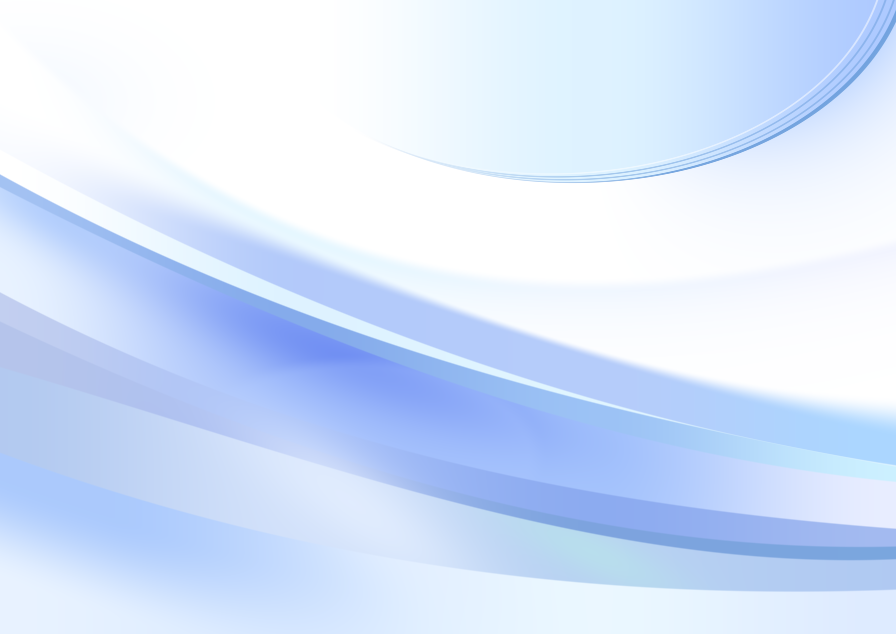
A Shadertoy shader for this background:

```glsl
const vec3 WHITE = vec3(1.0);
const vec3 ICE = vec3(0.88, 0.96, 1.0);
const vec3 AZURE = vec3(0.67, 0.79, 0.99);
const vec3 COBALT = vec3(0.44, 0.56, 0.95);

// Cubic through four heights at x = 0, 1/3, 2/3 and 1
float curve(float x, vec4 h) {
    float t = 3.0 * x;
    float a = t - 1.0, b = t - 2.0, c = t - 3.0;
    return dot(h, vec4(-a * b * c / 6.0, t * b * c / 2.0, -t * a * c / 2.0, t * a * b / 6.0));
}

// Four evenly spaced colour stops
vec3 ramp(float x, vec3 a, vec3 b, vec3 c, vec3 d) {
    float t = 3.0 * x;
    return mix(mix(a, b, smoothstep(0.0, 1.0, t)),
               mix(c, d, smoothstep(2.0, 3.0, t)), smoothstep(1.0, 2.0, t));
}

float below(float y, float edge, float soft) {
    return 1.0 - smoothstep(-soft, soft, y - edge);
}

float spot(vec2 offset, vec2 radius) {
    vec2 q = offset / radius;
    return exp(-dot(q, q));
}

vec2 rotate(vec2 p, float angle) {
    float c = cos(angle), s = sin(angle);
    return vec2(c * p.x + s * p.y, c * p.y - s * p.x);
}

float ellipse(vec2 p, vec2 radius) {
    float k = length(p / radius);
    return k * (k - 1.0) / max(length(p / (radius * radius)), 0.001);
}

float stroke(float d, float width, float px) {
    return (1.0 - smoothstep(width, width + px, abs(d))) * min(1.0, 0.6 + width / px);
}

// Pale sky with the tinted disc and its fine rings
vec3 sky(vec2 uv, float px) {
    float x = uv.x;
    vec3 col = mix(WHITE, vec3(0.93, 0.96, 1.0), 0.6 * spot(uv - vec2(0.03, 0.84), vec2(0.12, 0.1)));
    vec2 p = uv - vec2(0.638, 1.081);
    float disc = ellipse(p, vec2(0.378, 0.369));
    vec3 tint = ramp(x, WHITE, WHITE, vec3(0.87, 0.95, 1.0), vec3(0.68, 0.79, 1.0));
    float halo = exp(-max(disc, 0.0) / 0.07) * smoothstep(0.65, 1.0, x);
    col = mix(col, vec3(0.73, 0.83, 1.0), 0.85 * halo);
    col = mix(col, tint, below(disc, 0.0, px));
    float fade = smoothstep(0.38, 0.72, x);
    for (int i = 0; i < 4; i++) {
        float k = float(i);
        float ring = ellipse(p + vec2(0.008 * k, 0.0), vec2(0.378 - 0.001 * k, 0.369 - 0.0045 * k));
        vec3 ink = i == 3 ? WHITE : vec3(0.42, 0.62, 0.86);
        float width = i == 0 ? 0.002 * smoothstep(0.6, 1.0, x) : 0.0003;
        col = mix(col, ink, stroke(ring, width, px) * fade * (i == 0 ? 0.9 : 0.65));
    }
    return col;
}

void mainImage(out vec4 fragColor, in vec2 fragCoord) {
    vec2 uv = fragCoord / iResolution.xy;
    float x = uv.x, y = uv.y, px = 1.0 / iResolution.y;
    vec3 col = sky(uv, px);

    // Broad white fold with an icy upper rim
    float fold = curve(x, vec4(0.963, 0.638, 0.55, 0.616));
    float rim = exp(-max(fold - y, 0.0) / 0.06) * smoothstep(0.0, 0.25, x);
    vec3 foldTint = ramp(x, vec3(0.94, 0.97, 1.0), ICE, vec3(0.93, 0.96, 1.0), vec3(0.94, 0.95, 1.0));
    col = mix(col, mix(WHITE, foldTint, rim), below(y, fold, 0.012));

    // Soft blue shoulder
    float shoulder = curve(x, vec4(0.825, 0.611, 0.445, 0.358));
    float softness = 0.008 + 0.15 * (x - 0.6) * (x - 0.6);
    vec3 shoulderTint = ramp(x, vec3(0.97, 0.98, 1.0), vec3(0.70, 0.79, 0.98),
                             vec3(0.71, 0.80, 0.98), vec3(0.67, 0.84, 1.0));
    col = mix(col, shoulderTint, below(y, shoulder - 0.5 * softness, softness));

    // Bright ribbon and its shaded underside
    float ribbon = curve(x, vec4(0.764, 0.535, 0.369, 0.266));
    float underside = curve(x, vec4(0.725, 0.509, 0.3635, 0.264));
    col = mix(col, ramp(x, WHITE, vec3(0.87, 0.95, 1.0), vec3(0.88, 0.96, 1.0), ICE), below(y, ribbon, px));
    col = mix(col, ramp(x, vec3(0.64, 0.76, 0.95), vec3(0.52, 0.67, 0.92),
                        vec3(0.61, 0.76, 0.96), vec3(0.80, 0.94, 1.0)), below(y, underside, px));

    // Deep blue body
    float body = curve(x, vec4(0.705, 0.487, 0.327, 0.24));
    float depth = body - y;
    vec3 bodyTint = ramp(x, vec3(0.91, 0.95, 1.0), vec3(0.62, 0.73, 0.98),
                         vec3(0.65, 0.77, 0.99), vec3(0.91, 0.93, 1.0));
    bodyTint = mix(bodyTint, AZURE, 0.8 * spot(vec2(x - 0.06, depth), vec2(0.12, 0.06)));
    bodyTint = mix(bodyTint, COBALT, spot(vec2(x - 0.40, depth - 0.025), vec2(0.19, 0.065)));
    float dome = ellipse(uv - vec2(0.40, 0.28), vec2(0.20, 0.15));
    bodyTint = mix(bodyTint, vec3(0.67, 0.78, 1.0), 0.3 * below(dome, 0.0, 0.012));
    col = mix(col, bodyTint, below(y, body, px));

    // Stacked lower bands
    float upperBand = curve(x, vec4(0.539, 0.339, 0.223, 0.166));
    float darkBand = curve(x, vec4(0.493, 0.299, 0.175, 0.138));
    float paleBand = curve(x, vec4(0.421, 0.277, 0.157, 0.118));
    float floorEdge = curve(x, vec4(0.286, 0.148, 0.079, 0.07));
    col = mix(col, ramp(x, vec3(0.76, 0.81, 0.94), vec3(0.64, 0.74, 0.97),
                        vec3(0.55, 0.67, 0.94), vec3(0.64, 0.73, 0.94)), below(y, upperBand, px));
    col = mix(col, ramp(x, vec3(0.71, 0.77, 0.92), vec3(0.66, 0.74, 0.95),
                        vec3(0.49, 0.64, 0.87), vec3(0.48, 0.65, 0.87)), below(y, darkBand, px));
    vec3 paleTint = ramp(x, vec3(0.70, 0.79, 0.94), vec3(0.82, 0.88, 0.98),
                         vec3(0.72, 0.82, 0.95), vec3(0.69, 0.79, 0.95));
    float mint = spot(rotate(uv - vec2(0.66, 0.13), -0.6), vec2(0.12, 0.035));
    col = mix(col, mix(paleTint, vec3(0.72, 0.89, 0.92), 0.7 * mint), below(y, paleBand, px));

    // Light floor with a blue glow on the left
    float glow = (1.0 - smoothstep(0.04, 0.20, floorEdge - y)) * (1.0 - smoothstep(0.12, 0.5, x));
    vec3 floorTint = ramp(x, vec3(0.91, 0.95, 1.0), vec3(0.86, 0.92, 1.0),
                          vec3(0.92, 0.97, 1.0), vec3(0.87, 0.92, 1.0));
    col = mix(col, mix(floorTint, AZURE, glow), below(y, floorEdge, px));

    // Diagonal light beam
    float beam = spot(rotate(uv - vec2(0.40, 0.20), -0.85), vec2(0.19, 0.055));
    col = mix(col, vec3(0.90, 0.94, 1.0), 0.75 * beam);
    fragColor = vec4(col, 1.0);
}
```
